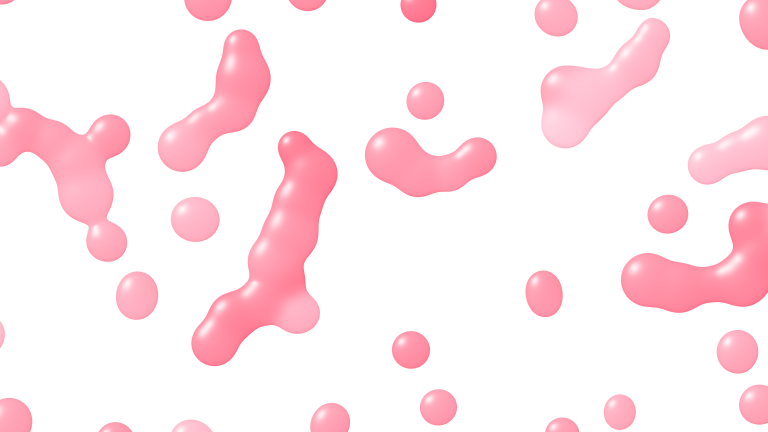
A Shadertoy shader for this background:

```glsl
// Glossy pink liquid blobs, single and merged, scattered over a white ground.

const float CELL = 0.25;       // spacing of blob groups, canvas height = 1
const float BLEND = 0.0016;    // softness of the merge, in squared length
const float TAU = 6.2831853;
const vec3 DEEP_PINK = vec3(1.0, 0.49, 0.58);
const vec3 PALE_PINK = vec3(1.0, 0.85, 0.905);
const vec3 WHITE = vec3(1.0);

// Accumulated soft union of spheres
struct Liquid {
    float weight;
    vec2 offset;
    float tone;
};

// Integer hash giving three values in 0..1
vec3 hash3(ivec3 key) {
    uvec3 v = uvec3(key) * 1664525u + 1013904223u;
    v.x += v.y * v.z; v.y += v.z * v.x; v.z += v.x * v.y;
    v ^= v >> 16u;
    v.x += v.y * v.z; v.y += v.z * v.x; v.z += v.x * v.y;
    return vec3(v >> 8u) / 16777216.0;
}

// Evenly spread rank in 0..1 for each cell
float cellRank(vec2 id) {
    return fract(dot(id, vec2(0.754878, 0.56984)));
}

void addBall(inout Liquid liquid, vec2 offset, float radius, float tone) {
    float w = exp((radius * radius - dot(offset, offset)) / BLEND);
    liquid.weight += w;
    liquid.offset += w * offset;
    liquid.tone += w * tone;
}

// One group: a wandering chain of balls, long near the middle band
void addGroup(inout Liquid liquid, vec2 p, vec2 id) {
    float rank = cellRank(id);
    if (rank > 0.9) return;

    vec3 place = hash3(ivec3(id, 0));
    vec3 shape = hash3(ivec3(id, 1));
    vec2 center = id * CELL + (place.xy - 0.5) * 0.13;
    float band = 1.0 - smoothstep(0.1, 0.45, abs(id.y * CELL - 0.54));
    bool merged = rank < 0.6 * band;

    int count = merged ? 4 + int(place.z * 3.0) : 2;
    float radius = merged ? 0.055 : mix(0.028, 0.05, shape.x);
    float stride = merged ? 0.075 : radius * mix(0.2, 1.0, shape.y);
    float angle = TAU * shape.z;
    float groupTone = mix(shape.x, place.z, 0.5);
    vec2 pos = center - 0.45 * stride * float(count - 1) * vec2(cos(angle), sin(angle));

    for (int i = 0; i < count; i++) {
        vec3 vary = hash3(ivec3(id, i + 2));
        float tone = groupTone - 1.5 * (pos.y - center.y) + 0.15 * (vary.z - 0.5);
        addBall(liquid, p - pos, radius * mix(0.65, 1.2, vary.x), tone);
        angle += 2.4 * (vary.y - 0.5);
        pos += stride * vec2(cos(angle), sin(angle));
    }
}

Liquid gatherLiquid(vec2 p) {
    Liquid liquid = Liquid(0.0, vec2(0.0), 0.0);
    vec2 home = floor(p / CELL + 0.5);
    for (int y = -2; y <= 2; y++)
        for (int x = -2; x <= 2; x++)
            addGroup(liquid, p, home + vec2(x, y));
    return liquid;
}

float glint(vec3 normal, vec3 direction, float sharpness) {
    return pow(max(dot(normal, normalize(direction)), 0.0), sharpness);
}

// Flat pink body, dark lower right rim, soft window glint at upper left
vec3 shade(vec3 normal, float tone) {
    float side = dot(normal.xy, normalize(vec2(-0.6, 0.8)));
    float rim = pow(1.0 - normal.z, 3.0);
    float lit = clamp(tone, 0.0, 1.0) + 0.1 * side - 0.3 * rim * (1.0 - 0.6 * side);
    vec3 color = mix(DEEP_PINK, PALE_PINK, lit);
    color = mix(color, WHITE, 0.12 * glint(normal, vec3(-0.5, 0.45, 0.74), 5.0));
    return mix(color, WHITE, 0.82 * glint(normal, vec3(-0.5, 0.45, 0.74), 32.0));
}

void mainImage(out vec4 fragColor, in vec2 fragCoord) {
    float pixel = 1.0 / iResolution.y;
    vec2 p = fragCoord * pixel;

    // Squared height of the merged surface and its outward offset
    Liquid liquid = gatherLiquid(p);
    float total = max(liquid.weight, 1e-30);
    float height2 = BLEND * log(total);
    vec2 offset = liquid.offset / total;

    vec3 normal = normalize(vec3(offset, sqrt(max(height2, 1e-7))));
    vec3 color = shade(normal, liquid.tone / total);

    // Edge distance from the height slope gives smooth coverage
    float inside = height2 / max(2.0 * length(offset), 1e-4);
    float coverage = clamp(0.5 + inside / pixel, 0.0, 1.0);
    fragColor = vec4(mix(WHITE, color, coverage), 1.0);
}
```
